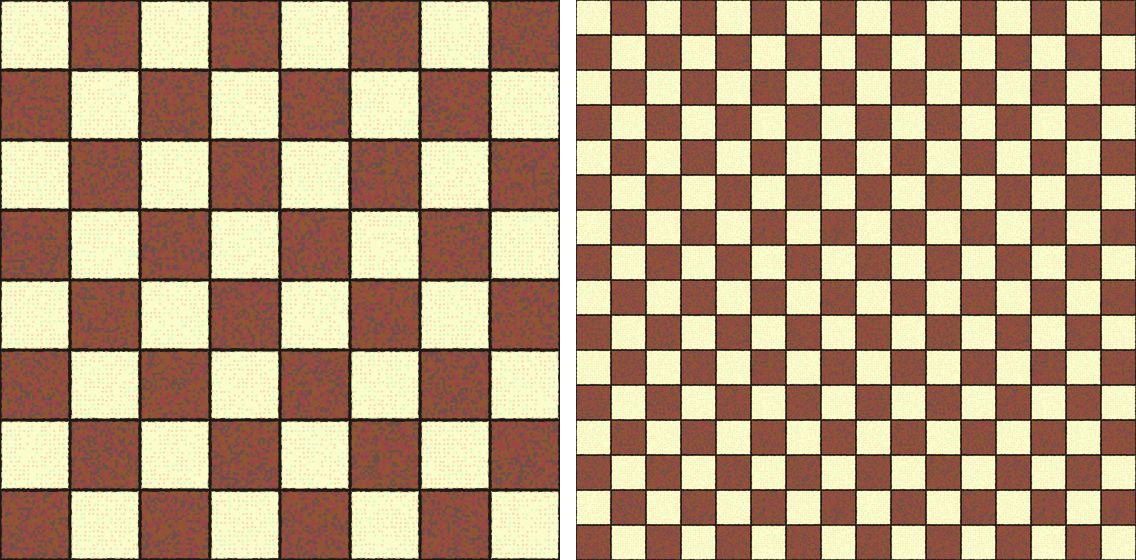
Left, the tile; right, the same tile 2 across and 2 down.
Reproduce this pattern procedurally as a Shadertoy shader.

```glsl
const float SQUARES = 8.0;          // squares across and down
const float GRAINS = 224.0;         // brown grains across the canvas
const float DOTS = 128.0;           // cream dots across the canvas
const float GRAIN_SHARPNESS = 9.0;
const float DOT_RADIUS = 0.26;      // in dot cells
const float LINE_CORE = 0.010;      // half widths, in squares
const float LINE_FADE = 0.037;
const float LINE_WEAR = 0.010;

const vec3 CREAM = vec3(0.985, 0.99, 0.80);
const vec3 PEACH = vec3(0.97, 0.86, 0.69);
const vec3 MINT = vec3(0.86, 0.96, 0.78);
const vec3 RUST = vec3(0.56, 0.34, 0.19);
const vec3 ROSE = vec3(0.61, 0.27, 0.28);
const vec3 UMBER = vec3(0.44, 0.31, 0.29);
const vec3 LINE = vec3(0.12, 0.09, 0.07);

vec3 hash3(vec2 p) {
    vec3 q = fract(vec3(p.xyx) * vec3(0.1031, 0.1030, 0.0973));
    q += dot(q, q.yxz + 33.33);
    return fract((q.xxy + q.yzz) * q.zyx);
}

// Softly blended grains in three browns; the lattice wraps.
vec3 brownGrain(vec2 uv) {
    vec2 p = uv * GRAINS;
    vec2 cell = floor(p);
    vec3 sum = vec3(0.0);
    float total = 0.0;
    for (int y = -1; y <= 1; y++) {
        for (int x = -1; x <= 1; x++) {
            vec2 id = cell + vec2(x, y);
            vec3 h = hash3(mod(id, GRAINS) + 17.0);
            vec2 d = p - id - 0.2 - 0.6 * h.xy;
            float weight = exp(-GRAIN_SHARPNESS * dot(d, d));
            vec3 tint = h.z < 0.40 ? RUST : (h.z < 0.72 ? ROSE : UMBER);
            sum += tint * weight;
            total += weight;
        }
    }
    return sum / total;
}

// Sparse pale dots in slightly uneven rows.
vec3 creamDots(vec2 uv, float pixel) {
    vec2 p = uv * DOTS;
    vec3 h = hash3(mod(floor(p), DOTS) + 71.0);
    vec2 center = 0.5 + (h.xy - 0.5) * vec2(0.4, 0.25);
    float soft = max(pixel * DOTS, 0.1) * 0.6;
    float d = length(fract(p) - center);
    float dotMask = 1.0 - smoothstep(DOT_RADIUS - soft, DOT_RADIUS + soft, d);
    vec3 tint = fract(h.z * 7.0) < 0.55 ? PEACH : MINT;
    return mix(CREAM, tint, dotMask * step(h.z, 0.75));
}

void mainImage(out vec4 fragColor, in vec2 fragCoord) {
    vec2 uv = fragCoord / iResolution.xy;
    float pixel = 1.0 / min(iResolution.x, iResolution.y);
    vec2 p = uv * SQUARES;

    // Alternating squares, brown at the lower left
    vec2 square = floor(p);
    bool isBrown = mod(square.x + square.y, 2.0) < 0.5;
    vec3 brown = brownGrain(uv);
    vec3 color = isBrown ? brown : creamDots(uv, pixel);

    // Dark seams with a soft, grainy border
    vec2 toEdge = 0.5 - abs(fract(p) - 0.5);
    float wear = (brown.g - 0.31) * 12.0 * LINE_WEAR;
    float edge = min(toEdge.x, toEdge.y) + wear;
    float fade = max(LINE_FADE, LINE_CORE + pixel * SQUARES);
    color = mix(LINE, color, smoothstep(LINE_CORE, fade, edge));

    fragColor = vec4(color, 1.0);
}
```
